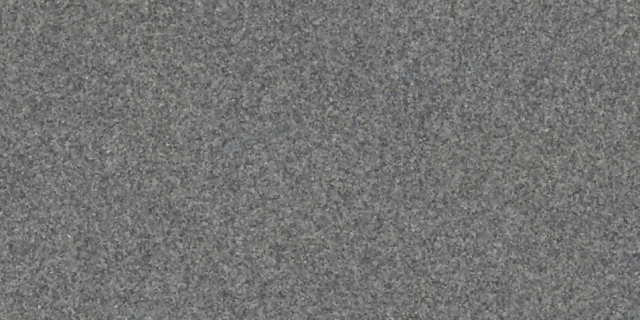
Give the GLSL for this texture, as a Shadertoy shader.

```glsl
const vec3 STONE = vec3(0.447, 0.451, 0.448);
const vec3 WARM_SHIFT = vec3(0.014, 0.006, -0.018);  // warm to cool axis of the tint
const float GRAIN_DENSITY = 158.0;    // grains per canvas height
const float GRAIN_CONTRAST = 0.155;
const float GRAIN_SOFTNESS = 0.0038;  // edge blur width in canvas heights
const float WARP_DENSITY = 190.0;
const float WARP_AMOUNT = 0.9;        // outline raggedness in grain widths
const float FLECK_SHARE = 0.045;
const float FLECK_GAIN = 0.085;
const float SPECK_DENSITY = 115.0;
const float SPECK_CONTRAST = 0.05;
const float CLUMP_DENSITY = 60.0;
const float CLUMP_CONTRAST = 0.055;
const float PATCH_DENSITY = 4.0;
const float PATCH_CONTRAST = 0.018;
const int SAMPLES = 4;                // smoothing samples per axis

// Three independent random values per integer cell
vec3 hash3(vec2 cell, uint seed) {
    uvec3 v = uvec3(uvec2(ivec2(cell) + 4096), seed);
    v = v * 1664525u + 1013904223u;
    v.x += v.y * v.z;
    v.y += v.z * v.x;
    v.z += v.x * v.y;
    v ^= v >> 16u;
    v.x += v.y * v.z;
    v.y += v.z * v.x;
    v.z += v.x * v.y;
    return vec3(v >> 8u) / 16777216.0;
}

// Smooth noise in three channels, centred on zero
vec3 noise3(vec2 p, uint seed) {
    vec2 cell = floor(p);
    vec2 f = fract(p);
    f = f * f * (3.0 - 2.0 * f);
    vec3 low = mix(hash3(cell, seed), hash3(cell + vec2(1, 0), seed), f.x);
    vec3 high = mix(hash3(cell + vec2(0, 1), seed), hash3(cell + vec2(1, 1), seed), f.x);
    return mix(low, high, f.y) - 0.5;
}

// Cell of the nearest scattered grain centre
vec2 nearestGrain(vec2 p) {
    vec2 base = floor(p);
    vec2 nearest = base;
    float best = 8.0;
    for (int y = -1; y <= 1; y++) {
        for (int x = -1; x <= 1; x++) {
            vec2 cell = base + vec2(x, y);
            vec2 offset = cell + hash3(cell, 1u).xy - p;
            float d = dot(offset, offset);
            if (d < best) {
                best = d;
                nearest = cell;
            }
        }
    }
    return nearest;
}

// Mineral grain: ragged outline, tone, warm or cool tint, occasional pale fleck
vec3 grainColor(vec2 p) {
    vec2 warp = WARP_AMOUNT * noise3(p * WARP_DENSITY, 7u).xy;
    vec2 cell = nearestGrain(p * GRAIN_DENSITY + warp);
    vec3 r = hash3(cell, 2u);
    float tone = GRAIN_CONTRAST * (r.x + r.y - 1.0);
    float fleck = step(1.0 - FLECK_SHARE, hash3(cell, 3u).x);
    float warmth = 1.6 * (r.z - 0.5) + 3.0 * tone + 0.5 * fleck;
    return vec3(tone + FLECK_GAIN * fleck) + WARM_SHIFT * warmth;
}

void mainImage(out vec4 fragColor, in vec2 fragCoord) {
    vec2 uv = fragCoord / iResolution.y;

    // Grains averaged over a small fixed window for soft edges
    vec3 grains = vec3(0.0);
    for (int j = 0; j < SAMPLES; j++) {
        for (int i = 0; i < SAMPLES; i++) {
            vec2 shift = (vec2(i, j) + 0.5) / float(SAMPLES) - 0.5;
            grains += grainColor(uv + GRAIN_SOFTNESS * shift);
        }
    }
    grains /= float(SAMPLES * SAMPLES);

    // Soft specks, small clumps and broad, faint patches
    float speck = noise3(uv * SPECK_DENSITY, 8u).x;
    float clump = noise3(uv * CLUMP_DENSITY, 4u).x;
    vec3 mottle = noise3(uv * PATCH_DENSITY, 5u);

    vec3 color = STONE + grains;
    color += SPECK_CONTRAST * speck + CLUMP_CONTRAST * clump;
    color += PATCH_CONTRAST * mottle.x + 0.5 * WARM_SHIFT * mottle.y;
    fragColor = vec4(clamp(color, 0.0, 1.0), 1.0);
}
```
